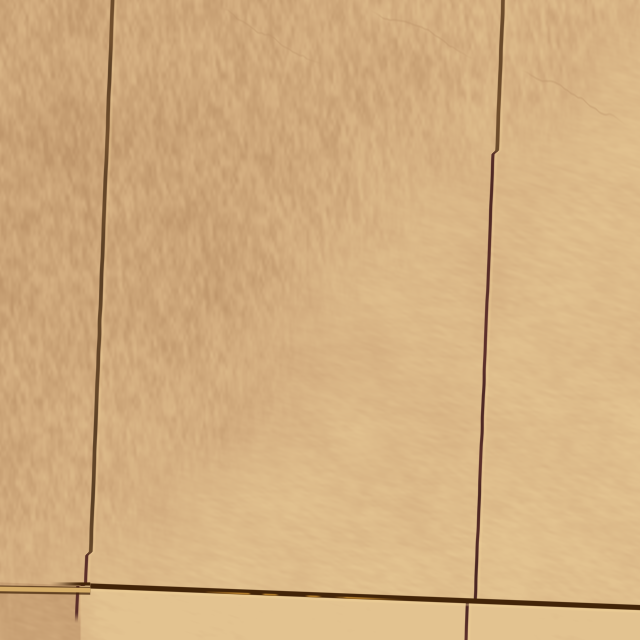
This texture is drawn by a WebGL 2 fragment shader. Its source:

```glsl
#version 300 es
precision highp float;
// Large tan stone slabs with fine grain, leaning dark seams and one sloping joint.
uniform vec2 u_resolution;
out vec4 outColor;

const vec3 STONE_LIGHT = vec3(0.89, 0.765, 0.565);
const vec3 STONE_MID = vec3(0.83, 0.68, 0.50);
const vec3 STONE_DARK = vec3(0.75, 0.59, 0.42);
const vec3 SEAM_BROWN = vec3(0.40, 0.28, 0.16);
const vec3 SEAM_PURPLE = vec3(0.33, 0.17, 0.15);
const vec3 JOINT_DARK = vec3(0.26, 0.14, 0.03);
const vec3 JOINT_GOLD = vec3(0.70, 0.49, 0.17);
const vec3 EDGE_LIGHT = vec3(0.96, 0.84, 0.60);

const int SEAM_COUNT = 2;
const float SEAM_TOP = 0.176;     // first seam at the upper edge
const float SEAM_PITCH = 0.61;
const float SEAM_LEAN = 0.040;
const float SEAM_STEP = 0.006;    // sideways jog at the break
const float ROW_SHIFT = 0.012;    // offset of the row below the joint
const float SEAM_HALF = 0.0029;
const float JOINT_LEFT = 0.090;
const float JOINT_SLOPE = 0.0393;
const float JOINT_HALF = 0.0040;
const float JOINT_START = 0.141;
const int CRACK_COUNT = 3;

float hash(vec2 p) {
  return fract(sin(dot(p, vec2(127.1, 311.7))) * 43758.5453);
}

float noise(vec2 p) {
  vec2 i = floor(p), f = fract(p);
  f = f * f * (3.0 - 2.0 * f);
  return mix(mix(hash(i), hash(i + vec2(1, 0)), f.x),
             mix(hash(i + vec2(0, 1)), hash(i + vec2(1, 1)), f.x), f.y);
}

float fbm(vec2 p) {
  float sum = 0.0, amp = 0.5;
  for (int i = 0; i < 4; i++) {
    sum += amp * noise(p);
    p = p * 2.03 + 7.1;
    amp *= 0.5;
  }
  return sum / 0.9375;
}

// Coverage of a band around zero distance
float band(float d, float halfWidth, float soft) {
  return 1.0 - smoothstep(halfWidth - soft, halfWidth + soft, abs(d));
}

// Shade of the slab: 0 light, 1 dark
float stoneTone(vec2 p, float below) {
  float diagonal = p.y - p.x + 0.25 * (fbm(p * 6.0) - 0.5);
  float rough = smoothstep(-0.15, 0.15, diagonal);
  float upright = noise(p * vec2(150.0, 52.0) + p.yx * 12.0) * 0.65
                + noise(p * vec2(260.0, 110.0)) * 0.35;
  vec2 q = vec2(p.x - 0.3 * p.y, p.y + 0.3 * p.x);
  float lying = noise(q * vec2(48.0, 150.0)) * 0.65 + noise(q * vec2(100.0, 260.0)) * 0.35;
  float tone = mix(0.13, 0.52, smoothstep(-0.45, 0.35, diagonal));
  tone += 0.20 * exp(-14.0 * dot(p - vec2(0.27, 0.68), p - vec2(0.27, 0.68)));
  tone += 0.12 * (1.0 - smoothstep(0.13, 0.16, p.x));
  tone += 0.35 * (fbm(p * 9.0 + 3.0) - 0.5);
  tone += mix(0.28 * (lying - 0.5), 0.62 * (upright - 0.5), rough);
  float lowerRow = mix(0.38, -0.22, smoothstep(0.124, 0.128, p.x));
  return tone + below * lowerRow;
}

void main() {
  vec2 p = gl_FragCoord.xy / u_resolution;
  float soft = max(0.0012, 0.7 / u_resolution.y);
  float jointY = JOINT_LEFT - JOINT_SLOPE * p.x;
  float below = 1.0 - smoothstep(-soft, soft, p.y - jointY);
  float tone = clamp(stoneTone(p, below), 0.0, 1.0);
  vec3 color = mix(STONE_LIGHT, STONE_MID, min(tone * 2.0, 1.0));
  color = mix(color, STONE_DARK, max(tone * 2.0 - 1.0, 0.0));

  // Faint wandering cracks near the top
  for (int i = 0; i < CRACK_COUNT; i++) {
    float k = float(i);
    float along = p.x - 0.34 - 0.235 * k;
    float wander = 0.035 * (fbm(vec2(p.x * 22.0, k * 5.0)) - 0.5);
    float d = p.y - (0.99 - 0.05 * k * (k - 1.0) - 0.52 * along + wander);
    float span = smoothstep(0.0, 0.03, along) * (1.0 - smoothstep(0.12, 0.18, along));
    color = mix(color, STONE_DARK, 0.45 * span * band(d, 0.0015, 0.0018));
  }

  // Leaning seams, each jogging once at its own height
  for (int i = 0; i < SEAM_COUNT; i++) {
    float k = float(i);
    float lower = 1.0 - smoothstep(-0.004, 0.004, p.y - 0.135 - 0.627 * k);
    float seamX = SEAM_TOP + SEAM_PITCH * k - SEAM_LEAN * (1.0 - p.y)
                - SEAM_STEP * lower - ROW_SHIFT * below;
    float d = p.x - seamX + 0.0008 * (noise(vec2(p.y * 40.0, k)) - 0.5);
    float fade = mix(smoothstep(0.025, 0.045, p.y), 1.0, k);
    vec3 seamColor = mix(SEAM_BROWN, SEAM_PURPLE, lower);
    seamColor *= 0.88 + 0.24 * noise(vec2(p.y * 18.0, k + 4.0));
    color = mix(color, EDGE_LIGHT, 0.3 * fade * band(d - 0.005, 0.0015, 0.002));
    color = mix(color, seamColor, fade * band(d, SEAM_HALF - 0.0005 * lower, soft));
  }

  // Main joint with gilded wear on its lower lip
  float d = p.y - jointY;
  float main_ = smoothstep(JOINT_START - soft, JOINT_START + soft, p.x);
  float wear = smoothstep(0.35, 0.65, noise(vec2(p.x * 45.0, 2.0)))
             * smoothstep(0.30, 0.38, p.x) * (1.0 - smoothstep(0.55, 0.64, p.x));
  color = mix(color, EDGE_LIGHT, 0.4 * main_ * band(d + 0.006, 0.002, 0.002));
  color = mix(color, JOINT_DARK, main_ * band(d, JOINT_HALF, soft));
  color = mix(color, JOINT_GOLD, main_ * wear * band(d + 0.0025, 0.0013, soft));

  // Pale left lip under a thin dark wedge
  float left = 1.0 - main_;
  float lip = p.y - 0.079 + 0.015 * p.x;
  color = mix(color, JOINT_DARK, left * band(lip, 0.0062, soft) * 0.75);
  color = mix(color, mix(JOINT_GOLD, EDGE_LIGHT, 0.55), left * band(lip - 0.0008, 0.0036, soft));
  float wedge = smoothstep(0.075, 0.13, p.x);
  color = mix(color, JOINT_DARK, left * wedge * band(p.y - 0.0875, 0.0025, soft));
  outColor = vec4(color, 1.0);
}
```
